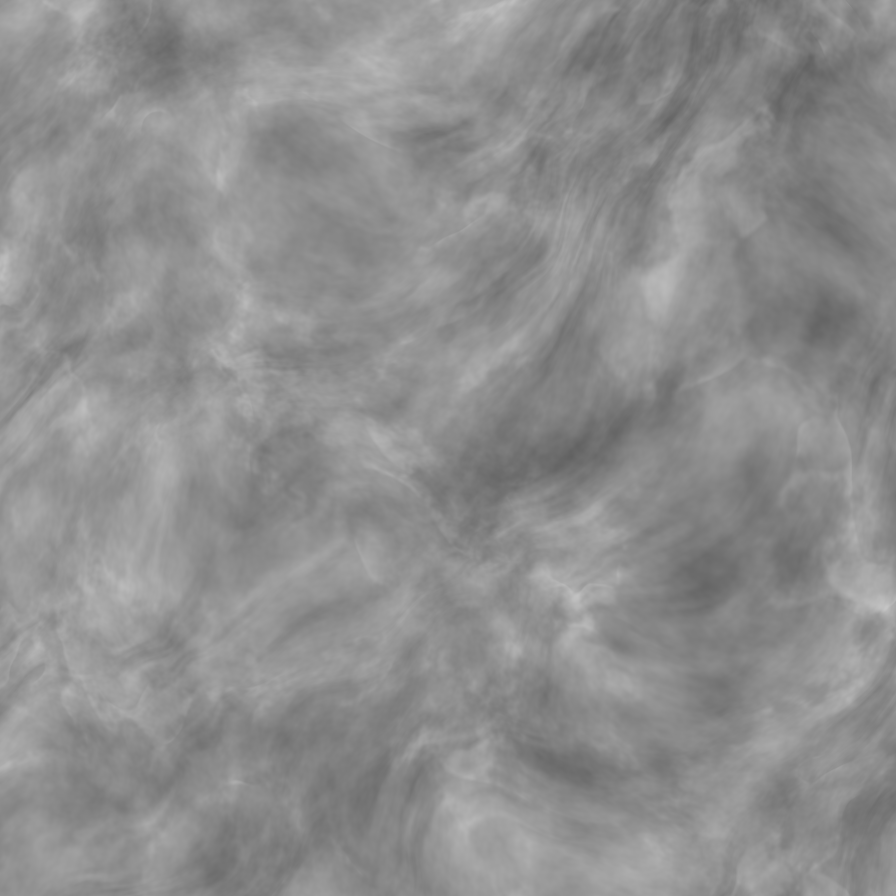
Give the GLSL for this texture, as a WebGL 1 fragment shader.

```glsl
precision highp float;

uniform vec2 u_resolution;

// Tone
const float BASE_GREY = 0.579;
const float CLOUD_GAIN = 0.118;
const float WISP_GAIN = 0.075;
const float MOTTLE_GAIN = 0.095;
const float FIBRE_GAIN = 0.06;
const float FOLD_GAIN = 0.065;
const float CURL_GAIN = 0.06;
const float SHADE_GAIN = 0.08;
const float DARKEST = 0.38;
const float LIGHTEST = 0.77;

// Scale, in cells per canvas or per unit of flow
const float CLOUD_SCALE = 3.6;
const vec2 CLOUD_STRETCH = vec2(0.75, 1.3);
const vec2 WISP_STRETCH = vec2(1.9, 4.2);
const vec2 FIBRE_STRETCH = vec2(2.4, 15.0);
const float MOTTLE_SCALE = 2.3;
const float FOLD_SCALE = 0.9;
const float CURL_SCALE = 2.6;

// Flow
const float WARP_BROAD = 0.5;
const float WARP_FINE = 0.16;
const float WARP_RAGGED = 0.05;
const float ANGLE_LEFT = 0.58;
const float ANGLE_RIGHT = 1.1;
const vec2 FLOW_PIVOT = vec2(0.74, 0.45);

// Dark plume
const vec2 SHADE_CENTRE = vec2(0.8, 0.77);
const vec2 SHADE_SIZE = vec2(0.21, 0.34);

const int OCTAVES = 5;
const float SOFT = 0.55;   // octave gain of clouds and wisps
const float ROUGH = 0.64;  // octave gain of the mottling
const float TAU = 6.2831853;

mat2 rotation(float angle) {
  float c = cos(angle), s = sin(angle);
  return mat2(c, -s, s, c);
}

vec2 gradientAt(vec2 cell) {
  float h = fract(sin(dot(cell, vec2(127.1, 311.7))) * 43758.55);
  return vec2(cos(h * TAU), sin(h * TAU));
}

// Gradient noise, roughly -0.7 to 0.7
float noise(vec2 p) {
  vec2 i = floor(p), f = fract(p);
  vec2 u = f * f * f * (f * (f * 6.0 - 15.0) + 10.0);
  float a = dot(gradientAt(i), f);
  float b = dot(gradientAt(i + vec2(1.0, 0.0)), f - vec2(1.0, 0.0));
  float c = dot(gradientAt(i + vec2(0.0, 1.0)), f - vec2(0.0, 1.0));
  float d = dot(gradientAt(i + 1.0), f - 1.0);
  return mix(mix(a, b, u.x), mix(c, d, u.x), u.y);
}

float fbm(vec2 p, float octaveGain) {
  float sum = 0.0, gain = 1.0;
  mat2 turn = rotation(0.35);
  for (int i = 0; i < OCTAVES; i++) {
    sum += gain * noise(p);
    p = turn * p * 2.03 + vec2(17.3, 9.1);
    gain *= octaveGain;
  }
  return sum;
}

vec2 drift(vec2 p) {
  return vec2(noise(p + vec2(3.7, 21.4)), noise(p + vec2(41.2, 8.6)));
}

// Bright crease: crisp on one side, fading out on the other
float fold(vec2 p) {
  float n = noise(p) + 0.16 * noise(p * 3.1 + 5.0);
  return smoothstep(-0.02, 0.035, n) * exp(-9.0 * max(n, 0.0));
}

void main() {
  vec2 uv = gl_FragCoord.xy / min(u_resolution.x, u_resolution.y);

  // Curl the domain, then roughen it
  vec2 p = (uv - FLOW_PIVOT) * CLOUD_SCALE;
  vec2 broad = drift(p * 0.8);
  vec2 q = p + WARP_BROAD * broad;
  q += WARP_FINE * drift(q * 2.1 + 11.0);
  q += WARP_RAGGED * drift(q * 6.3 + 19.0);

  // Flow fans from a diagonal to a steeper climb
  float angle = mix(ANGLE_LEFT, ANGLE_RIGHT, smoothstep(0.3, 0.95, uv.x));
  vec2 flow = rotation(angle) * q;

  // Layers of vapour
  float clouds = fbm(flow * CLOUD_STRETCH + vec2(6.2, 2.9), SOFT);
  float wisps = fbm(flow * WISP_STRETCH + 31.0, SOFT);
  float mottle = fbm((p + 0.3 * broad) * MOTTLE_SCALE + 61.0, ROUGH);

  // Fine fibres, only in patches
  float fibreMask = smoothstep(-0.15, 0.35, noise(p * 1.2 + 53.0));
  float fibres = noise(flow * FIBRE_STRETCH + 71.0)
               + 0.6 * noise(flow * FIBRE_STRETCH * 1.9 + 83.0);

  // Sparse folds and smaller curls, broken up along their length
  float foldMask = smoothstep(0.0, 0.45, noise(q * 1.4 + 97.0) + 0.6 * mottle);
  float folds = fold(q * FOLD_SCALE + 13.0) + fold(flow * FOLD_SCALE * 1.7 + 29.0);
  float curlMask = smoothstep(0.1, 0.5, noise(q * 1.9 + 43.0) + 0.6 * mottle);
  float curls = fold(q * CURL_SCALE + 37.0);

  vec2 toShade = (uv - SHADE_CENTRE) / SHADE_SIZE + 0.7 * broad;
  float shade = exp(-dot(toShade, toShade));

  float grey = BASE_GREY
             + CLOUD_GAIN * clouds
             + WISP_GAIN * wisps
             + MOTTLE_GAIN * mottle
             + FIBRE_GAIN * fibres * fibreMask
             + FOLD_GAIN * (folds * foldMask - 0.12)
             + CURL_GAIN * (curls * curlMask - 0.08)
             - SHADE_GAIN * shade;
  gl_FragColor = vec4(vec3(clamp(grey, DARKEST, LIGHTEST)), 1.0);
}
```
